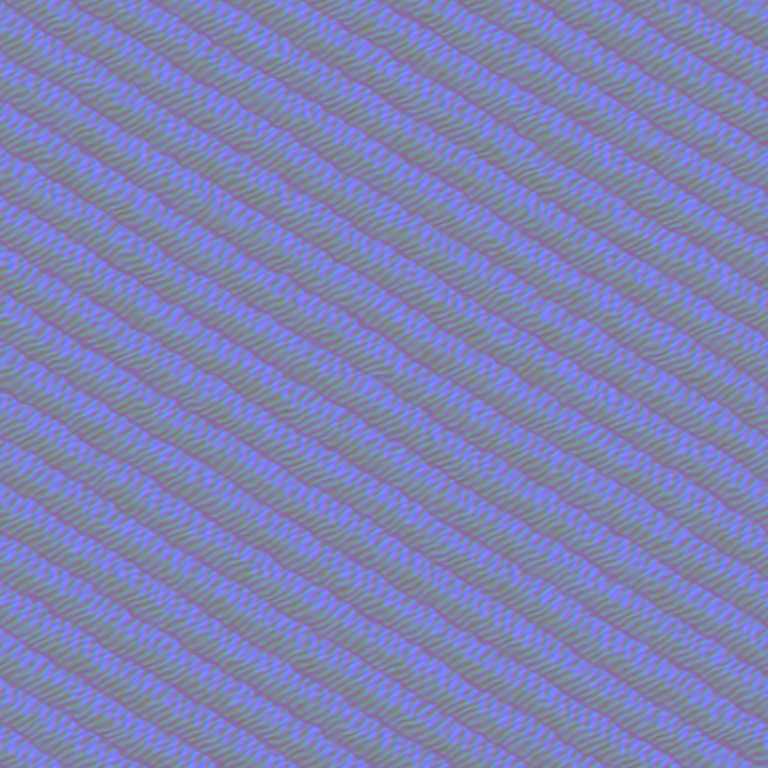
Write a Shadertoy shader that draws this texture map.

```glsl
// Tangent-space normal map of diagonal twill cloth with fine uneven yarns.

const float TAU = 6.2831853;

float hash(vec2 p) {
    vec3 q = fract(vec3(p.xyx) * 0.1031);
    q += dot(q, q.yzx + 33.33);
    return fract((q.x + q.y) * q.z);
}

// Value noise in -1..1 that wraps after "cells" cells
float noise(vec2 p, float cells) {
    p *= cells;
    vec2 i = floor(p), f = fract(p);
    f = f * f * (3.0 - 2.0 * f);
    vec2 a = mod(i, cells), b = mod(i + 1.0, cells);
    float low = mix(hash(a), hash(vec2(b.x, a.y)), f.x);
    float high = mix(hash(vec2(a.x, b.y)), hash(b), f.x);
    return 2.0 * mix(low, high, f.y) - 1.0;
}

// Irregular displacement of the yarns, in yarn widths
float yarnDrift(vec2 p) {
    return 0.28 * noise(p, 22.0) + 0.24 * noise(p + 0.37, 57.0);
}

// Steep yarns stand across the ribs
float steepYarn(vec2 p) {
    return sin(TAU * (dot(p, vec2(58.0, -27.0)) + yarnDrift(p)));
}

// Shallow yarns rise to the right
float shallowYarn(vec2 p) {
    return sin(TAU * (dot(p, vec2(-46.0, 88.0)) + 1.2 * yarnDrift(p + 0.21)));
}

// Position across one twill rib: 10 ribs across, 16 down
float ribPhase(vec2 p) {
    return fract(dot(p, vec2(10.0, 16.0)) + 0.05 * noise(p, 13.0) + 0.07 * noise(p, 75.0));
}

// Raised part of the rib
float ribMask(float phase) {
    return smoothstep(0.30, 0.58, phase) * (1.0 - smoothstep(0.88, 0.99, phase));
}

float clothHeight(vec2 p, float rib) {
    float steep = steepYarn(p), shallow = shallowYarn(p);
    float grain = noise(p + 0.11, 95.0);
    return mix(0.8 * shallow + 0.2 * steep, steep + 0.5 * shallow, rib) + 0.4 * grain;
}

void mainImage(out vec4 fragColor, in vec2 fragCoord) {
    vec2 p = fragCoord / iResolution.xy;
    float phase = ribPhase(p);
    float rib = ribMask(phase);

    // Slope of the yarns by central differences
    vec2 e = vec2(0.0014, 0.0);
    vec2 slope = vec2(clothHeight(p + e.xy, rib) - clothHeight(p - e.xy, rib),
                      clothHeight(p + e.yx, rib) - clothHeight(p - e.yx, rib)) / (2.0 * e.x);
    slope *= vec2(0.00014, 0.00018);

    // Rib yarn crests face outward, the gaps and valleys are dull
    float steep = steepYarn(p), shallow = shallowYarn(p);
    float ribFacing = 0.82 + 0.13 * steep + 0.09 * shallow * (0.4 - steep);
    float valleyFacing = 0.61 + 0.05 * shallow + 0.04 * steep;
    float facing = mix(valleyFacing, ribFacing, rib) + 0.06 * noise(p, 83.0);
    vec3 color = vec3(0.495 - slope.x, 0.51 - slope.y, facing);

    // Lit lower flank of each rib
    float flank = smoothstep(0.18, 0.34, phase) * (1.0 - smoothstep(0.42, 0.60, phase));
    color += flank * vec3(-0.01, 0.03, 0.0);

    // Broken purple crease along the upper edge
    float creaseDistance = abs(fract(phase + 0.53) - 0.5);
    float crease = 1.0 - smoothstep(0.01, 0.10, creaseDistance);
    crease *= 0.55 + 0.3 * noise(p + 0.19, 64.0);
    color = mix(color, vec3(0.54, 0.39, 0.64), crease);

    fragColor = vec4(clamp(color, 0.0, 1.0), 1.0);
}
```
